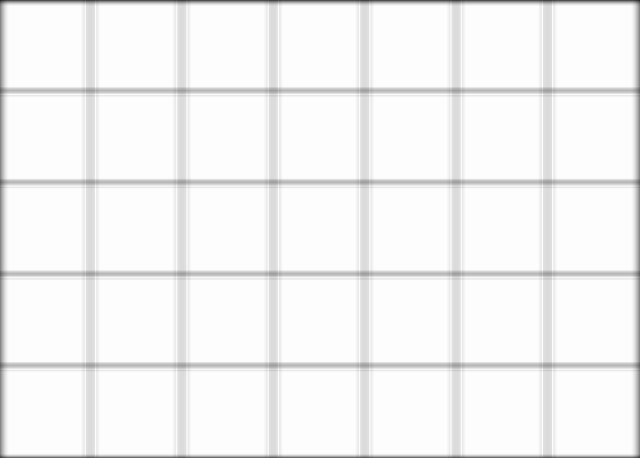
Give the GLSL for this pattern, as a WebGL 1 fragment shader.

```glsl
precision highp float;
// White square tiles, seven by five, ruled by soft grey bands and dark borders.

uniform vec2 u_resolution;

// Antialiased coverage of a stripe; all lengths are in tile units.
float stripe(float distanceToCentre, float halfWidth, float pixel) {
  return clamp((halfWidth - abs(distanceToCentre)) / pixel + 0.5, 0.0, 1.0);
}

// Darkening that fades out with the distance from a border.
float borderShade(float depth, float width, float strength) {
  float fade = clamp(1.0 - depth / width, 0.0, 1.0);
  return 1.0 - strength * fade * fade;
}

// Wide pale band with a thin pair of stripes on either side.
float verticalBand(float d, float pixel) {
  float side = abs(d);
  float shade = 0.12 * stripe(d, 0.049, pixel);
  shade += 0.015 * stripe(d, 0.025, pixel);
  shade += 0.075 * stripe(side - 0.071, 0.009, pixel);
  shade += 0.035 * stripe(side - 0.089, 0.009, pixel);
  return 1.0 - shade;
}

// Narrow darker line with a faint stripe below it.
float horizontalLine(float d, float pixel) {
  float shade = 0.11 * stripe(d, 0.037, pixel);
  shade += 0.11 * stripe(d, 0.024, pixel);
  shade += 0.06 * stripe(d, 0.008, pixel);
  shade += 0.08 * stripe(d - 0.056, 0.009, pixel);
  return 1.0 - shade;
}

void main() {
  vec2 tiles = vec2(7.0, 5.0);
  vec2 pixel = tiles / u_resolution;
  vec2 p = gl_FragCoord.xy * pixel;
  p.y = tiles.y - p.y;

  // Signed distance to the nearest inner grid line, set slightly up and left.
  vec2 gridLine = clamp(floor(p + 0.5), vec2(1.0), tiles - 1.0) - 0.011;
  vec2 d = p - gridLine;

  float tone = 0.993;
  tone *= verticalBand(d.x, pixel.x);
  tone *= horizontalLine(d.y, pixel.y);

  // Left, right, top and bottom borders.
  tone *= borderShade(p.x, 0.11, 0.52);
  tone *= borderShade(tiles.x - p.x, 0.11, 0.52);
  tone *= borderShade(p.y, 0.075, 0.8);
  tone *= borderShade(tiles.y - p.y, 0.055, 0.7);

  gl_FragColor = vec4(vec3(tone), 1.0);
}
```
